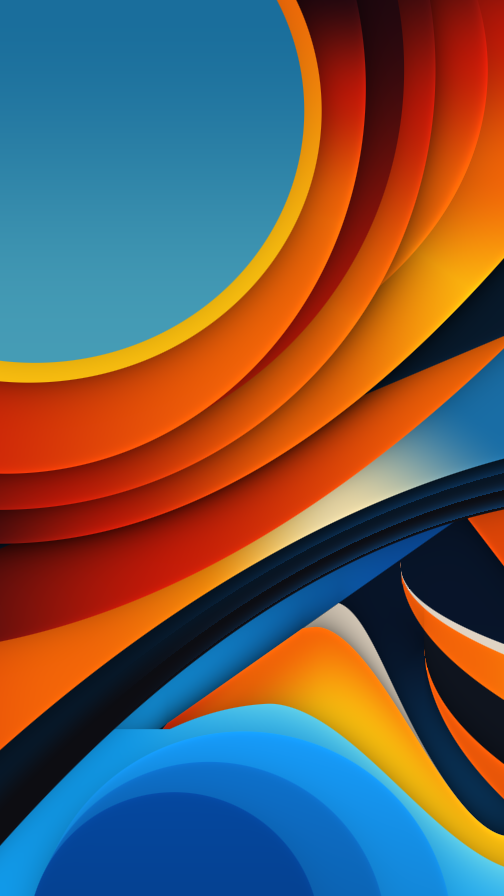
Reproduce this background procedurally as a Shadertoy shader.

```glsl
// Layered abstract waves: a blue disc in fiery rings above navy bands and blue hills.

// Ramp from near-black through red and orange to yellow.
vec3 heat(float t) {
    vec3 c = mix(vec3(0.12, 0.03, 0.06), vec3(0.78, 0.10, 0.03), smoothstep(0.0, 0.36, t));
    c = mix(c, vec3(0.96, 0.40, 0.03), smoothstep(0.3, 0.66, t));
    return mix(c, vec3(1.0, 0.76, 0.06), smoothstep(0.64, 1.0, t));
}

float ellipse(vec2 p, vec2 center, vec2 radii) {
    return (length((p - center) / radii) - 1.0) * min(radii.x, radii.y);
}

// Paints a sheet where d < 0, with a soft shadow outside and a thin lit rim inside.
void layer(inout vec3 col, vec3 paint, float d, float shadow, float rim) {
    float cover = clamp(0.5 - d / max(fwidth(d), 1e-5), 0.0, 1.0);
    col *= 1.0 - shadow * exp(-max(d, 0.0) * 7.0);
    paint *= 1.0 + rim * exp(min(d, 0.0) * 35.0);
    col = mix(col, paint, cover);
}

// Lower right: navy ground, curved petals, the warm hill and the blue hills.
vec3 lowerScene(vec2 p) {
    float x = p.x, y = p.y;
    vec3 col = mix(vec3(0.08, 0.62, 0.94), vec3(0.04, 0.30, 0.62), smoothstep(1.2, 3.7, x));
    float ground = 4.55 + 0.7 * (3.8 - x) - y;
    vec3 navy = mix(vec3(0.03, 0.08, 0.16), vec3(0.04, 0.22, 0.38), smoothstep(5.3, 6.9, y));
    layer(col, navy, ground, 0.0, 0.0);
    layer(col, heat(0.5), max(y - 4.45 - 1.3 * (x - 4.03), 4.03 - x), 0.3, 0.3);

    // Petals sweeping out to the right edge
    float upper = sqrt(max(x - 3.45, 0.0) / 0.89);
    float lower = sqrt(max(x - 3.65, 0.0) / 0.69);
    float white = max(4.85 + 0.67 * upper - y, y - 4.85 - 0.76 * upper);
    float petal = max(4.85 + 0.74 * upper - y, y - 4.85 - 1.15 * upper);
    float shade = max(4.85 + 1.1 * upper - y, y - 5.5 - 1.1 * lower);
    float ember = max(5.5 + 1.05 * lower - y, y - 5.5 - 1.35 * lower);
    layer(col, vec3(0.06, 0.08, 0.12), max(shade, 3.65 - x), 0.0, 0.0);
    layer(col, heat(0.55 + 0.2 * (x - 3.5)), max(petal, 3.46 - x), 0.0, 0.1);
    layer(col, vec3(0.88, 0.83, 0.77), max(white, 3.46 - x), 0.0, 0.0);
    layer(col, heat(0.56), max(ember, 3.66 - x), 0.3, 0.2);

    // Warm hill with a pale crest
    float left = max(2.8 - x, 0.0);
    float hill = 5.37 + 0.45 * left * left + 1.8 * smoothstep(2.7, 4.4, x);
    float crest = hill - 0.3 * exp(-6.0 * (x - 3.02) * (x - 3.02));
    layer(col, vec3(0.86, 0.81, 0.74), max(crest - y, ground), 0.2, 0.0);
    vec3 warm = heat(0.5 + 0.42 * (y - hill) + 0.2 * (x - 2.0));
    layer(col, warm, max(hill - y, ground), 0.35, 0.15);

    // Blue wave and the hills nested in it
    left = max(2.4 - x, 0.0);
    float wave = 6.03 + min(0.25 * left * left, 0.22) + 1.45 * smoothstep(2.3, 4.6, x);
    float glow = exp(-3.0 * max(y - wave, 0.0)) * smoothstep(0.9, 2.6, x);
    vec3 water = mix(vec3(0.07, 0.62, 0.94), vec3(0.38, 0.82, 0.92), glow);
    layer(col, water, wave - y, 0.2, 0.0);
    for (int i = 0; i < 3; i++) {
        float k = float(i);
        vec3 blue = mix(vec3(0.08, 0.56, 0.90), vec3(0.02, 0.27, 0.60), k / 2.0);
        float d = ellipse(p, vec2(2.1 - 0.3 * k, 8.05), vec2(1.8 - 0.27 * k, 1.78 - 0.26 * k));
        layer(col, blue * (1.0 + 0.1 * (7.2 - y)), d, 0.06, 0.08);
    }
    return col;
}

void mainImage(out vec4 fragColor, in vec2 fragCoord) {
    // Canvas units: 4.34 wide, 7.68 tall, y pointing down
    vec2 uv = fragCoord / iResolution.xy;
    vec2 p = vec2(uv.x, 1.0 - uv.y) * vec2(4.34, 7.68);
    float x = p.x, y = p.y;
    vec3 col = lowerScene(p);

    // Dark ribbon with glossy strands
    float ribbonTop = 6.43 - 0.884 * x + 0.071 * x * x;
    float ribbonEnd = 7.25 - 1.12 * x + 0.105 * x * x;
    float across = (y - ribbonTop) / (ribbonEnd - ribbonTop);
    float strand = pow(fract(across * 3.0 + 0.15), 2.0) * smoothstep(0.8, 3.6, x);
    vec3 ribbon = mix(vec3(0.03, 0.10, 0.17), vec3(0.05, 0.05, 0.07), smoothstep(0.2, 0.7, across));
    ribbon = mix(ribbon, vec3(0.06, 0.26, 0.46), 0.75 * strand);
    layer(col, ribbon, y - ribbonEnd, 0.15, 0.2);

    // Sheet running from orange through cream to blue
    vec3 sheet = mix(heat(0.57 + 0.13 * x), vec3(0.93, 0.86, 0.66), smoothstep(1.7, 2.9, x));
    float cool = smoothstep(2.7, 4.2, x + 0.9 * (ribbonTop - y) - 0.3);
    sheet = mix(sheet, vec3(0.10, 0.43, 0.65), cool);
    layer(col, sheet, y - ribbonTop, 0.3, 0.1);

    // Rust sheet, navy wedge and the broad outer flame
    layer(col, heat(0.17 + 0.115 * x), y - 5.5 + 0.202 * x + 0.087 * x * x, 0.15, 0.15);
    layer(col, vec3(0.03, 0.10, 0.17), y - 2.88 - 0.42 * (4.34 - x), 0.2, 0.3);
    float flame = min(0.25 + 0.27 * y, 0.15 + 0.19 * x);
    layer(col, heat(flame), y - 4.66 + 0.13 * x * x, 0.6, 0.25);
    layer(col, heat(flame - 0.06), ellipse(p, vec2(0.0, 0.6), vec2(4.2, 2.95)), 0.12, 0.25);

    // Rings around the disc
    float inner = min(0.12 + 0.22 * y, 0.24 + 0.16 * x);
    layer(col, heat(inner), ellipse(p, vec2(0.0, 0.6), vec2(3.75, 3.77)), 0.4, 0.2);
    layer(col, heat(0.03 + 0.1 * y), ellipse(p, vec2(0.0, 0.6), vec2(3.48, 3.38)), 0.2, 0.0);
    float core = min(0.05 + 0.34 * y, 0.41 + 0.1 * x);
    layer(col, heat(core), ellipse(p, vec2(0.05, 0.75), vec2(3.1, 3.31)), 0.35, 0.2);
    vec3 gold = heat(0.7 + 0.12 * y);
    layer(col, gold, ellipse(p, vec2(0.25, 0.95), vec2(2.52, 2.33)), 0.3, 0.0);
    vec3 sky = mix(vec3(0.10, 0.43, 0.61), vec3(0.27, 0.61, 0.71), smoothstep(0.0, 3.0, y));
    layer(col, sky, ellipse(p, vec2(0.3, 0.95), vec2(2.32, 2.16)), 0.1, 0.0);

    fragColor = vec4(clamp(col, 0.0, 1.0), 1.0);
}
```
